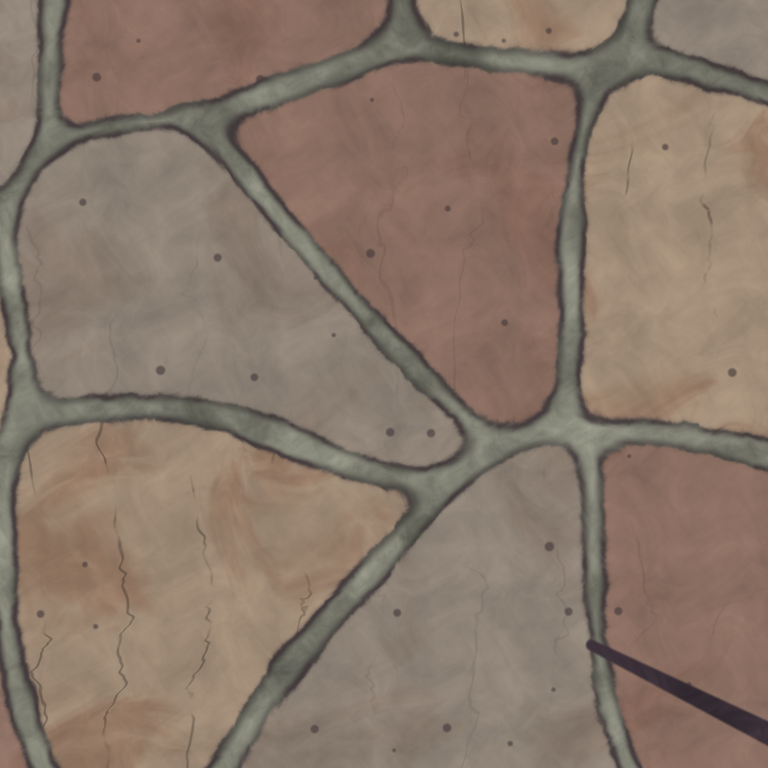
Write a Shadertoy shader that draws this texture.

```glsl
// Flagstone paving: large irregular slabs from warped cellular noise, set in
// grey-green mortar with dark broken rims. Layered sines stain the stone,
// fray the edges and steer hairline cracks; an iron rod lies on one slab.

#define SLABS 2.2          // slabs across the canvas
#define JITTER 0.8         // irregularity of the slab layout
#define JOINT 0.017        // half width of the mortar joints
#define SOFT 0.0025        // edge softness
#define CRACK_GAP 0.11     // spacing of hairline cracks
#define PIT_GRID 13.0      // pit cells across the canvas
#define TAN vec3(0.63, 0.55, 0.47)
#define GREY vec3(0.55, 0.505, 0.46)
#define PINK vec3(0.55, 0.44, 0.39)
#define MORTAR vec3(0.455, 0.455, 0.41)
#define RIM vec3(0.25, 0.21, 0.22)
#define IRON vec3(0.21, 0.17, 0.20)

vec2 hash2(vec2 p) {
    vec3 q = fract(p.xyx * vec3(0.1031, 0.1030, 0.0973));
    q += dot(q, q.yzx + 33.33);
    return fract((q.xx + q.yz) * q.zy);
}

// Layered, turned and bent sines, roughly -1 to 1
float mottle(vec2 p) {
    const mat2 turn = mat2(0.8, 0.6, -0.6, 0.8);
    float sum = 0.0, amp = 0.5;
    for (int i = 0; i < 5; i++) {
        p = turn * p + 0.6 * sin(p.yx * 1.3 + 1.7);
        sum += amp * sin(p.x) * sin(p.y + 0.8);
        p = p * 1.9 + 2.3;
        amp *= 0.62;
    }
    return sum;
}

float smoothMin(float a, float b, float k) {
    float h = max(k - abs(a - b), 0.0) / k;
    return min(a, b) - 0.25 * h * h * k;
}

vec2 slabCentre(vec2 cell) {
    return cell + 0.5 + JITTER * (hash2(cell + 17.0) - 0.5);
}

// Returns the slab's cell in xy and the rounded distance to its edge in z
vec3 slabs(vec2 p) {
    vec2 base = floor(p), nearest = base, toNearest = vec2(9.0);
    for (int y = -1; y <= 1; y++)
    for (int x = -1; x <= 1; x++) {
        vec2 cell = base + vec2(x, y);
        vec2 r = slabCentre(cell) - p;
        if (dot(r, r) < dot(toNearest, toNearest)) {
            toNearest = r;
            nearest = cell;
        }
    }
    float edge = 2.0;
    for (int y = -2; y <= 2; y++)
    for (int x = -2; x <= 2; x++) {
        if (x == 0 && y == 0) continue;
        vec2 r = slabCentre(nearest + vec2(x, y)) - p;
        float d = dot(0.5 * (toNearest + r), normalize(r - toNearest));
        edge = smoothMin(edge, d, 0.09);
    }
    return vec3(nearest, edge);
}

float pits(vec2 uv) {
    vec2 p = uv * PIT_GRID, cell = floor(p);
    vec2 h = hash2(cell + 71.0);
    float d = length(fract(p) - 0.25 - 0.5 * h) / PIT_GRID;
    float size = 0.002 + 0.004 * h.y;
    return step(0.78, hash2(cell + 5.0).x) * (1.0 - smoothstep(size - 0.002, size + 0.002, d));
}

float cracks(vec2 uv) {
    float x = uv.x + 0.045 * mottle(uv * vec2(6.0, 8.0));
    float d = abs(fract(x / CRACK_GAP) - 0.5) * CRACK_GAP;
    return (1.0 - smoothstep(0.0005, 0.003, d)) * smoothstep(-0.1, 0.3, mottle(uv * 9.0 + 4.0));
}

void mainImage(out vec4 fragColor, in vec2 fragCoord) {
    vec2 uv = fragCoord / iResolution.xy;
    float stain = mottle(uv * 13.0);
    float cloud = mottle(uv * 28.0 + 9.0);
    float grain = mottle(uv * 95.0 + 3.0);

    // Slab layout with gently bent, frayed edges
    vec2 bend = 0.022 * sin(uv.yx * vec2(9.0, 11.0) + vec2(0.6, 2.0));
    vec3 slab = slabs((uv + bend) * SLABS + vec2(0.1, 0.2));
    float width = JOINT + 0.009 * mottle(uv * 8.0 + 6.0);
    float inside = slab.z / SLABS - width + 0.0035 * cloud + 0.0015 * grain;

    // Stone: three tones in turn, stained and worn
    float kind = mod(slab.x + slab.y, 3.0);
    vec3 stone = kind < 0.5 ? TAN : (kind < 1.5 ? GREY : PINK);
    float isTan = 1.0 - step(0.5, kind);
    stone += 0.03 * (hash2(slab.xy + 3.0).x - 0.5);
    stone *= 1.0 + 0.09 * cloud + 0.035 * grain;
    float rust = smoothstep(0.0, 0.7, stain) * mix(0.35, 0.8, isTan);
    stone *= mix(vec3(1.0), vec3(0.88, 0.80, 0.77), rust);
    stone *= 1.0 - 0.25 * cracks(uv) * mix(0.25, 1.0, isTan);
    stone = mix(stone, RIM, 0.6 * pits(uv));

    // Mortar: pale, chalky patches and dim hollows
    vec3 mortar = MORTAR * (1.0 + 0.24 * stain + 0.16 * cloud + 0.10 * grain);
    mortar *= mix(0.8, 1.06, smoothstep(0.0, 0.014, -inside));

    vec3 color = mix(mortar, stone, smoothstep(-SOFT, SOFT, inside));
    float gap = (inside + 0.002) / 0.0042;
    float broken = smoothstep(-0.45, 0.35, mottle(uv * 22.0 + 1.0));
    color = mix(color, RIM, exp(-gap * gap) * mix(0.2, 0.85, broken));

    // Iron rod, thicker toward the border
    vec2 tip = vec2(0.77, 0.16), rod = vec2(0.25, -0.125);
    float along = clamp(dot(uv - tip, rod) / dot(rod, rod), 0.0, 1.0);
    float d = length(uv - tip - rod * along) - 0.007 - 0.008 * along;
    color = mix(color, IRON * (1.0 + 0.3 * cloud), 1.0 - smoothstep(-SOFT, SOFT, d));

    fragColor = vec4(clamp(color, 0.0, 1.0), 1.0);
}
```
